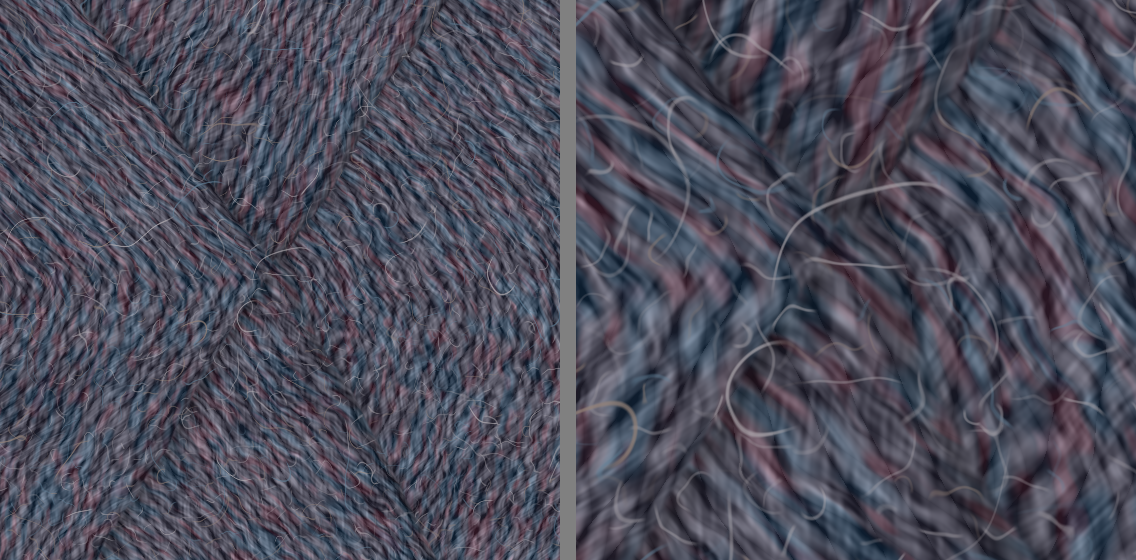
Left: the whole. Right: its middle third, enlarged.
This texture is drawn by a three.js fragment shader. Its source:

```glsl
varying vec2 vUv;

const vec3 SHADOW = vec3(0.135, 0.130, 0.180);
const vec3 HIGHLIGHT = vec3(0.55, 0.545, 0.605);
const vec3 TEAL_SHIFT = vec3(-0.055, 0.015, 0.035);
const vec3 RED_SHIFT = vec3(0.075, -0.015, -0.015);
const vec3 PALE_HAIR = vec3(0.68, 0.66, 0.68);
const vec3 TAN_HAIR = vec3(0.58, 0.51, 0.47);
const vec3 TEAL_HAIR = vec3(0.38, 0.50, 0.59);
const vec2 CROSSING = vec2(0.49, 0.53);
const float STRAND_WIDTH = 0.025;
const float PLY_LENGTH = 0.034;

float hash(vec2 p) {
  vec3 q = fract(p.xyx * vec3(0.1031, 0.1030, 0.0973));
  q += dot(q, q.yzx + 33.33);
  return fract((q.x + q.y) * q.z);
}

float noise(vec2 p) {
  vec2 i = floor(p), f = fract(p);
  f = f * f * (3.0 - 2.0 * f);
  float low = mix(hash(i), hash(i + vec2(1.0, 0.0)), f.x);
  float high = mix(hash(i + vec2(0.0, 1.0)), hash(i + vec2(1.0, 1.0)), f.x);
  return mix(low, high, f.y);
}

// Rounded bump over one period, 0 at its ends and 1 in its middle
float bump(float x) {
  float f = fract(x) - 0.5;
  return 1.0 - 4.0 * f * f;
}

// Plied wool; st.x runs across the strands and st.y along them
vec3 wool(vec2 st, float seed) {
  float u = st.x / STRAND_WIDTH + 0.45 * noise(st * vec2(30.0, 16.0) + seed);
  float id = floor(u);
  float ply = bump(st.y / PLY_LENGTH + 1.6 * fract(u) + hash(vec2(id, seed)));

  // Most fibres lean with the twist of the plies, a few cross it
  vec2 lean = vec2(st.x + 0.32 * st.y, st.y);
  lean.x += 0.006 * noise(st * 50.0 + seed);
  vec2 counter = vec2(st.x - 0.45 * st.y, st.y);
  float fibre = noise(lean * vec2(185.0, 48.0) + seed);
  float fine = noise(lean * vec2(320.0, 80.0) + seed + 40.0);
  float stray = noise(counter * vec2(270.0, 60.0) + seed + 60.0);
  float patchTone = noise(st * 9.0 + seed) - 0.5;
  float tone = 0.42 * bump(u) + 0.24 * ply + 0.50 * fibre + 0.38 * fine
             + 0.34 * stray + 0.18 * patchTone - 0.64;
  vec3 color = mix(SHADOW, HIGHLIGHT, clamp(tone, -0.08, 1.15));

  // Heathered flecks of teal and red
  float teal = noise(lean * vec2(90.0, 24.0) + seed + 80.0);
  float red = noise(lean * vec2(120.0, 32.0) + seed + 130.0);
  color += TEAL_SHIFT * smoothstep(0.40, 0.85, teal);
  color += RED_SHIFT * smoothstep(0.52, 0.90, red);
  return color;
}

// Strands that bend round a sideways ridge at height ridgeY
vec2 bentStrands(vec2 p, float ridgeY, float slope, float softness) {
  float dy = p.y - ridgeY;
  return vec2((p.x + slope * sqrt(dy * dy + softness * softness)) * 0.87, dy * 1.2);
}

// Straight strands; lean is the sideways drift per unit of height
vec2 straightStrands(vec2 p, float lean) {
  return vec2(p.x - lean * p.y, p.y + lean * p.x) * inversesqrt(1.0 + lean * lean);
}

// Signed distance to a wedge that opens along +y, positive inside
float wedge(vec2 p, float leftSlope, float rightSlope) {
  float slope = p.x < 0.0 ? leftSlope : rightSlope;
  return (p.y - slope * abs(p.x)) * inversesqrt(1.0 + slope * slope);
}

// Lays one wedge of wool on the ground, with a dark crease at its border
vec3 layWedge(vec3 ground, vec3 cover, float d, float depth) {
  vec3 color = mix(ground, cover, smoothstep(-0.003, 0.003, d));
  return color * (1.0 - depth * exp(-abs(d - 0.006) / 0.013));
}

// Loose hairs: one random wavy arc in each cell of a grid
vec3 addHairs(vec3 color, vec2 p, float scale, float strength, float seed) {
  vec2 cell = floor(p * scale);
  for (int j = -1; j <= 1; j++) {
    for (int i = -1; i <= 1; i++) {
      vec2 id = cell + vec2(float(i), float(j));
      vec2 key = id + seed;
      float kind = hash(key + 7.0);
      vec2 middle = (id + vec2(hash(key), hash(key + 19.0))) / scale;
      float heading = 6.2832 * hash(key + 31.0);
      vec2 normal = vec2(cos(heading), sin(heading));
      float bend = hash(key + 43.0);
      float radius = mix(0.28, 2.4, bend * bend) / scale;
      float halfAngle = min(1.9, mix(0.25, 0.8, hash(key + 59.0)) / (radius * scale));
      vec2 v = p - middle - radius * normal;
      float angle = abs(atan(dot(v, vec2(-normal.y, normal.x)), -dot(v, normal)));
      float wobble = 0.28 / scale * (noise(p * scale * 2.4 + key * 3.7) - 0.5);
      float line = 1.0 - smoothstep(0.0002, 0.0018, abs(length(v) - radius + wobble));
      float ends = 1.0 - smoothstep(halfAngle * 0.6, halfAngle, angle);
      float opacity = strength * hash(key + 71.0);
      vec3 hair = kind < 0.55 ? PALE_HAIR : (kind < 0.8 ? TAN_HAIR : TEAL_HAIR);
      color = mix(color, hair, line * ends * opacity);
    }
  }
  return color;
}

void main() {
  // Uneven lie of the strands
  vec2 p = vUv + 0.030 * (vec2(noise(vUv * 6.0), noise(vUv * 6.0 + 50.0)) - 0.5);
  p += 0.007 * (vec2(noise(vUv * 26.0 + 9.0), noise(vUv * 26.0 + 70.0)) - 0.5);

  // Side bundles, then the upper and lower wedges that form the cross
  bool isLeft = p.x < CROSSING.x;
  vec2 side = isLeft ? bentStrands(p, 0.50, 0.75, 0.04) : bentStrands(p, 0.45, 0.62, 0.11);
  vec3 color = wool(side, isLeft ? 11.0 : 23.0);
  vec2 q = p - CROSSING;
  float upper = wedge(q + vec2(0.0, 0.01), 1.4, 1.6);
  float lower = wedge(vec2(q.x, 0.01 - q.y), 1.67, 1.9);
  color = layWedge(color, wool(straightStrands(p, 0.62), 37.0), upper, 0.26);
  color = layWedge(color, wool(straightStrands(p, -0.54), 53.0), lower, 0.28);

  // Fuzz, from short and faint to long and bright
  color = addHairs(color, vUv, 36.0, 0.50, 200.0);
  color = addHairs(color, vUv, 20.0, 0.55, 300.0);
  color = addHairs(color, vUv, 10.0, 0.80, 400.0);
  gl_FragColor = vec4(color, 1.0);
}
```
